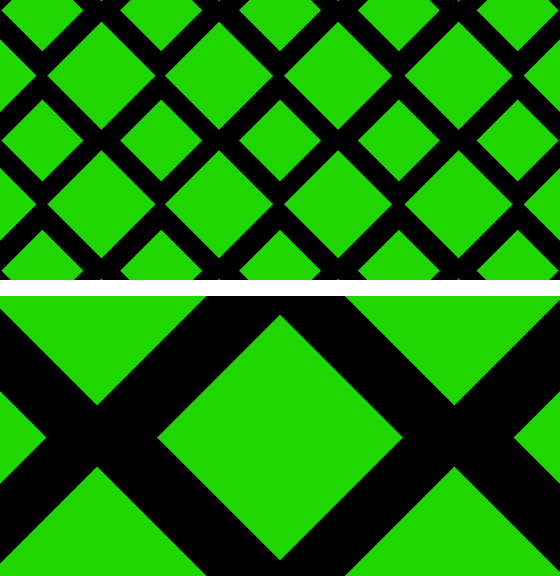
Top, the full canvas; bottom, a detail of the centre.
A Shadertoy shader for this pattern:

```glsl
// Green diamonds, large and small in alternating rows, parted by a black diagonal lattice.

const vec3 GREEN = vec3(0.12, 0.84, 0.0);
const vec3 BLACK = vec3(0.0);

// Lengths are fractions of the canvas height, measured from its centre.
const float LARGE_RADIUS = 74.2 / 384.0;
const float SMALL_RADIUS = 56.2 / 384.0;
const vec2 LARGE_PERIOD = vec2(163.3, 176.3) / 384.0;
const vec2 SMALL_PERIOD = vec2(163.0, 178.5) / 384.0;
const vec2 SMALL_OFFSET = vec2(0.0, -0.7) / 384.0;
const float MIDDLE_NUDGE = -2.0 / 384.0; // slight shift of the two middle large columns

// Signed distance to a diamond with the given half diagonal.
float diamond(vec2 p, float radius) {
    return (abs(p.x) + abs(p.y) - radius) * inversesqrt(2.0);
}

// Position relative to the centre of its cell, with a cell centred on the origin.
vec2 repeatCell(vec2 p, vec2 period) {
    return p - period * floor(p / period + 0.5);
}

float largeDiamonds(vec2 p) {
    vec2 cell = repeatCell(p - 0.5 * LARGE_PERIOD, LARGE_PERIOD);
    cell.x -= MIDDLE_NUDGE * step(abs(p.x), LARGE_PERIOD.x);
    return diamond(cell, LARGE_RADIUS);
}

float smallDiamonds(vec2 p) {
    return diamond(repeatCell(p - SMALL_OFFSET, SMALL_PERIOD), SMALL_RADIUS);
}

void mainImage(out vec4 fragColor, in vec2 fragCoord) {
    vec2 p = (fragCoord - 0.5 * iResolution.xy) / iResolution.y;
    float dist = min(largeDiamonds(p), smallDiamonds(p));

    // One-pixel edge smoothing
    float coverage = clamp(0.5 - dist * iResolution.y, 0.0, 1.0);
    fragColor = vec4(mix(BLACK, GREEN, coverage), 1.0);
}
```
